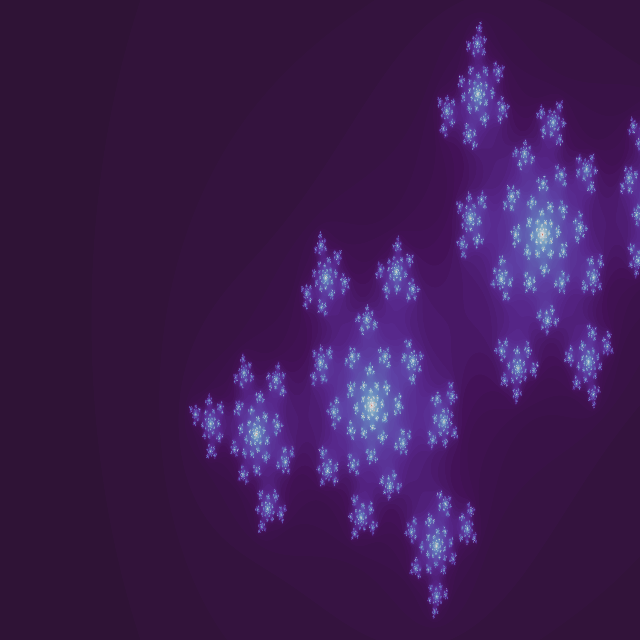
Write a Shadertoy shader that draws this background.

```glsl
// Dust-like Julia set of z^2 + c: glowing purple clusters on a dark plum ground.
// Each sample counts the steps until its orbit leaves a disc, and the count
// is looked up in a cyclic night-to-pale gradient; samples are averaged.

#define JULIA_C vec2(-0.613, -0.517)
#define VIEW_MIN vec2(-2.5, -1.0)
#define VIEW_SIZE vec2(3.5, 2.0)
#define ESCAPE_RADIUS 2.0
#define MAX_STEPS 140
#define SAMPLES 2
#define SAMPLE_SPREAD 0.5

// Colour stops spaced evenly, from plum through blue to pale and warm
const int STOP_COUNT = 14;
const float STOPS_PER_CYCLE = 18.0;
const vec3 STOPS[STOP_COUNT] = vec3[STOP_COUNT](
    vec3(0.185, 0.075, 0.212), vec3(0.26, 0.07, 0.34),
    vec3(0.34, 0.15, 0.54), vec3(0.37, 0.26, 0.65),
    vec3(0.38, 0.39, 0.70), vec3(0.40, 0.52, 0.75),
    vec3(0.49, 0.64, 0.76), vec3(0.62, 0.73, 0.79),
    vec3(0.77, 0.82, 0.84), vec3(0.89, 0.85, 0.89),
    vec3(0.85, 0.77, 0.73), vec3(0.81, 0.68, 0.58),
    vec3(0.77, 0.54, 0.43), vec3(0.73, 0.40, 0.34));

vec3 gradient(float t) {
    float position = clamp(t * STOPS_PER_CYCLE, 0.0, float(STOP_COUNT) - 1.001);
    int stop = int(position);
    return mix(STOPS[stop], STOPS[stop + 1], fract(position));
}

vec2 complexSquare(vec2 z) {
    return vec2(z.x * z.x - z.y * z.y, 2.0 * z.x * z.y);
}

// Fraction of the step budget used before escape; trapped points give zero
float escapeTime(vec2 z) {
    for (int i = 0; i < MAX_STEPS; i++) {
        if (dot(z, z) > ESCAPE_RADIUS * ESCAPE_RADIUS)
            return float(i) / float(MAX_STEPS);
        z = complexSquare(z) + JULIA_C;
    }
    return 0.0;
}

void mainImage(out vec4 fragColor, in vec2 fragCoord) {
    vec3 color = vec3(0.0);

    // Average a small grid of samples, kept tight so the dust stays crisp
    for (int j = 0; j < SAMPLES; j++) {
        for (int i = 0; i < SAMPLES; i++) {
            vec2 offset = (vec2(i, j) + 0.5) / float(SAMPLES) - 0.5;
            vec2 uv = (fragCoord + offset * SAMPLE_SPREAD) / iResolution.xy;
            color += gradient(escapeTime(VIEW_MIN + VIEW_SIZE * uv));
        }
    }
    fragColor = vec4(color / float(SAMPLES * SAMPLES), 1.0);
}
```
